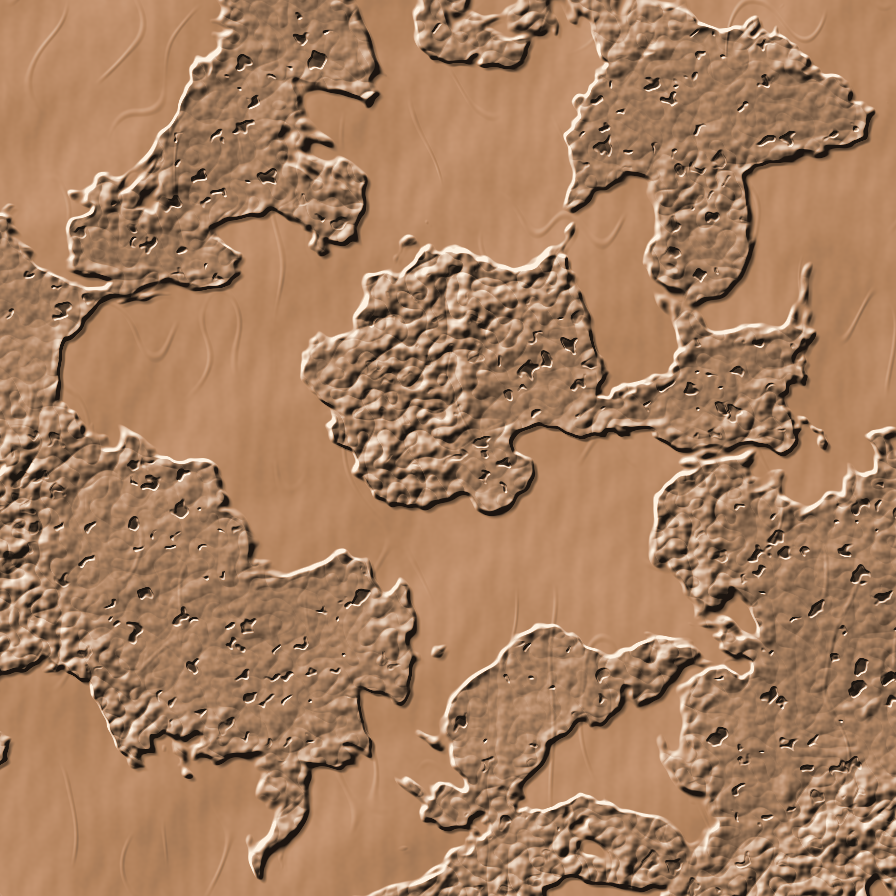
Give the GLSL for this texture, as a WebGL 2 fragment shader.

```glsl
#version 300 es
precision highp float;
uniform vec2 u_resolution;
out vec4 fragColor;

vec2 hash2(vec2 cell) {
  vec3 q = fract(cell.xyx * vec3(0.1031, 0.1030, 0.0973));
  q += dot(q, q.yzx + 33.33);
  return fract((q.xx + q.yz) * q.zy);
}

float cornerSlope(vec2 cell, vec2 offset) {
  float angle = 6.2832 * hash2(cell).x;
  return dot(vec2(cos(angle), sin(angle)), offset);
}

// Gradient noise, roughly -1 to 1
float noise(vec2 p) {
  vec2 i = floor(p), f = p - i;
  vec2 u = f * f * f * (f * (f * 6.0 - 15.0) + 10.0);
  vec2 e = vec2(1.0, 0.0);
  float low = mix(cornerSlope(i, f), cornerSlope(i + e, f - e), u.x);
  float high = mix(cornerSlope(i + e.yx, f - e.yx), cornerSlope(i + 1.0, f - 1.0), u.x);
  return 1.4 * mix(low, high, u.y);
}

float fbm(vec2 p) {
  float sum = 0.0, amplitude = 0.5;
  for (int i = 0; i < 5; i++) {
    sum += amplitude * noise(p);
    p = mat2(1.62, 1.22, -1.22, 1.62) * p + 17.3;
    amplitude *= 0.5;
  }
  return sum;
}

// Positive inside the crusted plates, negative on the smooth mud
float crustField(vec2 p) {
  vec2 warp = vec2(noise(p * 6.0 + 3.1), noise(p * 6.0 + 41.7));
  return fbm((p + 0.045 * warp) * 3.6 + vec2(5.2, 8.4)) + 0.035;
}

float plateMask(float crust) {
  return smoothstep(-0.015, 0.02, crust);
}

// Broken patches and the rims of the plates
float clumpMask(vec2 p, float crust) {
  float patches = smoothstep(-0.05, 0.4, noise(p * 4.0 + 9.6));
  float rim = 1.0 - smoothstep(0.02, 0.13, crust);
  return max(patches, 0.6 * rim);
}

// Scattered oval holes in the calm parts of a plate
float pits(vec2 p, float crust, float clump) {
  vec2 g = p * 38.0 + 0.3 * vec2(noise(p * 90.0), noise(p * 90.0 + 31.0));
  vec2 cell = floor(g);
  float hole = 0.0;
  for (int y = -1; y <= 1; y++) {
    for (int x = -1; x <= 1; x++) {
      vec2 c = cell + vec2(x, y);
      vec2 size = hash2(c + 71.0);
      vec2 d = g - c - 0.15 - 0.7 * hash2(c);
      d = mat2(0.8, -0.6, 0.6, 0.8) * d * vec2(0.8, 1.3);
      float radius = 0.08 + 0.24 * size.x * size.x;
      hole = max(hole, step(0.5, size.y) * (1.0 - smoothstep(radius - 0.06, radius + 0.06, length(d))));
    }
  }
  return hole * smoothstep(0.03, 0.09, crust) * (1.0 - 0.8 * clump);
}

float surfaceHeight(vec2 p) {
  float crust = crustField(p);
  float plate = plateMask(crust);
  float clump = clumpMask(p, crust);

  // Lumps and granules of the crust
  float lumps = 0.012 * abs(noise(p * 22.0)) + 0.0065 * abs(noise(p * 45.0 + 7.0))
    + 0.0026 * noise(p * 100.0);
  float crustHeight = 0.0035 + lumps * (0.28 + 0.85 * clump) - 0.003 * pits(p, crust, clump);

  // Soft swells and faint wrinkles of the wet mud
  float wrinkle = 1.0 - smoothstep(0.0, 0.06, abs(noise(p * vec2(13.0, 8.0) + 4.0)));
  float mud = 0.006 * noise(p * 7.0) + 0.0007 * noise(p * vec2(55.0, 26.0))
    + 0.0006 * wrinkle * smoothstep(0.0, 0.4, noise(p * 9.0 + 23.0));
  return mud + plate * crustHeight;
}

float ramp(float low, float high, float x) {
  return clamp((x - low) / (high - low), 0.0, 1.0);
}

vec3 mudColour(float tone) {
  vec3 c = mix(vec3(0.11, 0.08, 0.06), vec3(0.20, 0.15, 0.11), ramp(0.05, 0.16, tone));
  c = mix(c, vec3(0.42, 0.31, 0.22), ramp(0.16, 0.33, tone));
  c = mix(c, vec3(0.58, 0.43, 0.31), ramp(0.33, 0.45, tone));
  c = mix(c, vec3(0.70, 0.51, 0.36), ramp(0.45, 0.54, tone));
  c = mix(c, vec3(0.77, 0.58, 0.44), ramp(0.54, 0.62, tone));
  c = mix(c, vec3(0.85, 0.71, 0.60), ramp(0.62, 0.74, tone));
  return mix(c, vec3(1.0, 0.95, 0.88), ramp(0.74, 1.05, tone));
}

void main() {
  vec2 p = gl_FragCoord.xy / u_resolution;
  vec2 toLight = vec2(-0.6, 0.8), e = vec2(0.0015, 0.0);
  float crust = crustField(p);
  float plate = plateMask(crust);
  float clump = clumpMask(p, crust);

  // Slanting light and the shadow cast by plate edges
  float h = surfaceHeight(p);
  vec2 slope = vec2(surfaceHeight(p + e), surfaceHeight(p + e.yx)) - h;
  float light = -dot(slope / e.x, toLight);
  float shadow = max(plateMask(crustField(p + 0.007 * toLight)) - plate, 0.0);

  float tone = mix(0.57, 0.5, plate) + 0.03 * noise(p * 2.5 + 13.0);
  tone += 0.48 * light - 0.26 * shadow - 0.3 * plate * pits(p, crust, clump);
  tone += plate * 0.04 * noise(p * 210.0) + 0.008 * noise(p * 160.0 + 5.0);

  // Dry crust is a little greyer than the mud
  vec3 colour = mudColour(tone);
  colour = mix(colour, vec3(dot(colour, vec3(0.3, 0.59, 0.11))), 0.1 * plate);
  fragColor = vec4(colour, 1.0);
}
```
